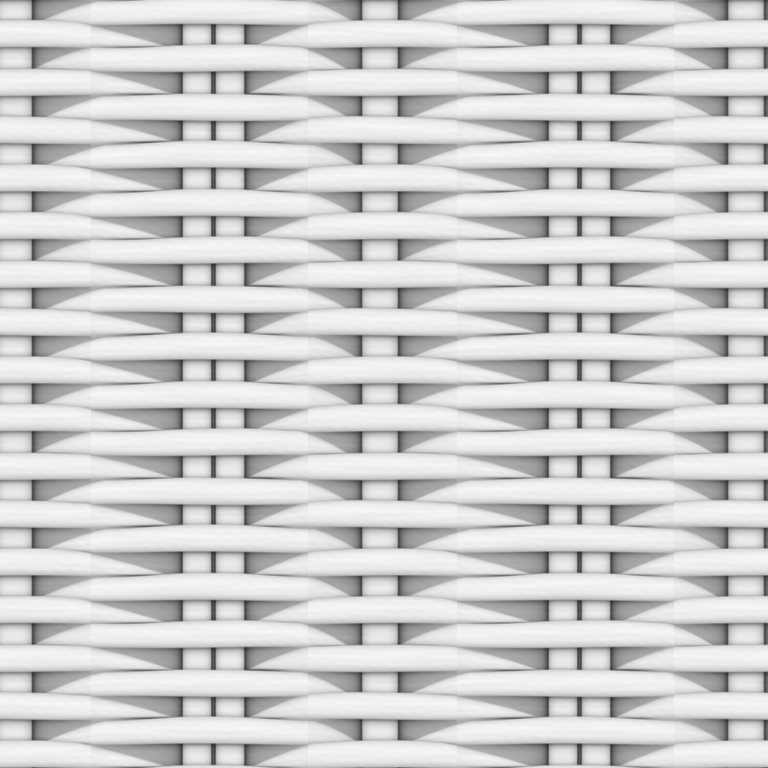
Write a WebGL 2 fragment shader that draws this texture.

```glsl
#version 300 es
precision highp float;

uniform vec2 u_resolution;
out vec4 fragColor;

// Lengths are in strand pitches; ROWS pitches fill the canvas.
const float ROWS = 16.0;
const float VARIED_ROWS = 4.0;      // rows before the variation recurs
const float TILE = 7.625;           // width of one weave repeat
const float SINGLE_X = 0.292;       // centre of the single stake
const float PAIR_X = 4.448;         // centre of the stake pair
const float SINGLE_HALF = 0.375;
const float PAIR_HALF = 0.30;
const float PAIR_SPREAD = 0.344;
const vec2 SINGLE_FULL = vec2(1.45, 1.35);  // left, right start of taper
const vec2 SINGLE_TIP = vec2(2.80, 3.35);   // left, right end of taper
const vec2 PAIR_FULL = vec2(2.35, 1.95);
const vec2 PAIR_TIP = vec2(3.75, 3.0);
const vec2 FRONT_RANGE = vec2(-1.5, 1.6);   // where the single-stake strand leads
const float THICKNESS = 0.49;
const float BULGE = 0.075;
const float EDGE_SOFTNESS = 0.025;
const float PAINT = 0.925;
const float CAVITY = 0.70;

struct Strand {
  float shade;
  float cover;
  float taper;   // 0 on the full body, 1 beyond the tip
  float y;       // height above the flat lower edge
  float top;
};

float hash(vec2 p) {
  return fract(sin(dot(p, vec2(127.1, 311.7))) * 43758.5);
}

float wrapX(float x) {
  return mod(x + 0.5 * TILE, TILE) - 0.5 * TILE;
}

// Faint lengthwise unevenness of the paint
float streaks(vec2 p) {
  return 0.006 * sin(p.x * 2.3 + 3.0 * sin(p.y * 9.0))
       + 0.005 * sin(p.y * 47.0 + 2.0 * sin(p.x * 1.7))
       + 0.004 * sin(p.x * 19.0 + p.y * 31.0);
}

// Flat-bottomed strand whose upper edge slopes down to both tips
Strand makeStrand(float x, float height, vec2 full, vec2 tip, float family, float aa) {
  float row = mod(floor(height + 0.25), VARIED_ROWS);
  float vary = hash(vec2(row, family + step(0.0, x) * 3.0)) - 0.5;
  float start = (x < 0.0 ? full.x : full.y) + 0.35 * vary;
  float end = (x < 0.0 ? tip.x : tip.y) + 0.25 * vary;
  float wobble = 0.012 * sin(x * 1.4 + row * 2.1 + family)
               + 0.03 * (hash(vec2(row, family + 9.0)) - 0.5);

  Strand s;
  s.y = fract(height + 0.25) - 0.25 - wobble;
  s.taper = clamp((abs(x) - start) / (end - start), 0.0, 1.0);
  float bulge = BULGE * (1.0 - smoothstep(0.3, 2.2, abs(x)));
  s.top = (THICKNESS + bulge) * (1.0 - pow(s.taper, 1.35));
  s.cover = smoothstep(-aa, aa, s.y) * smoothstep(-aa, aa, s.top - s.y);

  float v = clamp(s.y / max(s.top, 0.02), 0.0, 1.0);
  s.shade = PAINT - 0.13 * (1.0 - smoothstep(0.0, 0.32, v))
          - 0.08 * smoothstep(0.82, 1.0, v)
          + 0.03 * exp(-pow((v - 0.62) * 6.0, 2.0));
  float crease = 1.0 - smoothstep(0.0, 0.07, s.y);
  s.shade -= crease * (0.06 + 0.5 * smoothstep(0.15, 0.8, s.taper));
  return s;
}

void main() {
  vec2 p = gl_FragCoord.xy / u_resolution * ROWS;
  float aa = max(EDGE_SOFTNESS, 0.75 * ROWS / min(u_resolution.x, u_resolution.y));
  float xSingle = wrapX(p.x - SINGLE_X);
  float xPair = wrapX(p.x - PAIR_X);

  // The two strand families sit half a pitch apart
  Strand a = makeStrand(xSingle, p.y, SINGLE_FULL, SINGLE_TIP, 1.0, aa);
  Strand b = makeStrand(xPair, p.y - 0.5, PAIR_FULL, PAIR_TIP, 2.0, aa);
  bool singleLeads = xSingle > FRONT_RANGE.x && xSingle < FRONT_RANGE.y;
  Strand front = a;
  Strand back = b;
  if (!singleLeads) { front = b; back = a; }

  // Nearest upright stake, positive distance outside it
  float acrossPair = abs(abs(xPair) - PAIR_SPREAD);
  float singleDist = abs(xSingle) - SINGLE_HALF;
  float pairDist = acrossPair - PAIR_HALF;
  float stakeDist = min(singleDist, pairDist);
  float across = singleDist < pairDist ? abs(xSingle) / SINGLE_HALF : acrossPair / PAIR_HALF;

  // Hollow and receding strand, darkened beside the stake
  float outside = max(stakeDist, 0.0);
  float sideShade = 1.0 - 0.58 * exp(-outside * 13.0) - 0.16 * exp(-outside * 1.8);
  float shade = mix(CAVITY, back.shade, back.cover) * sideShade;

  float stakeCover = 1.0 - smoothstep(-aa, aa, stakeDist);
  float stakeShade = PAINT - 0.22 * pow(min(across, 1.0), 4.0);
  shade = mix(shade, stakeShade, stakeCover);

  // Shadow under the leading strand and contact shade above it
  float depth = max(0.05 + 0.5 * back.taper, 0.42 * stakeCover);
  shade *= 1.0 - depth * exp(min(front.y, 0.0) * 15.0) * step(front.y, 0.1);
  shade *= 1.0 - 0.5 * depth * exp(-max(front.y - front.top, 0.0) * 24.0) * step(0.1, front.y);

  shade = mix(shade, front.shade, front.cover) + streaks(p);
  fragColor = vec4(vec3(clamp(shade, 0.0, 1.0)), 1.0);
}
```
